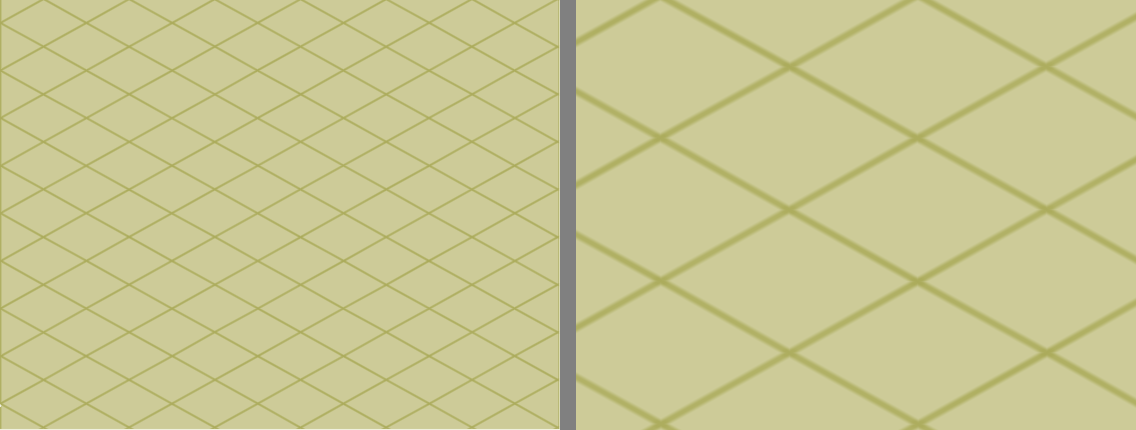
Left: the whole. Right: its middle third, enlarged.
Reproduce this pattern procedurally as a Shadertoy shader.

```glsl
// Flat diamond lattice: two families of slanted olive lines on pale khaki.
// Lines lie at integers of a skewed coordinate pair, with slight drift and
// uneven ink; olive rules run down both sides, pale slivers end right and base.

// Lengths are in canvas heights.
const vec2 CELL = vec2(0.1993, 0.1107);      // diamond width and height
const vec2 ORIGIN = vec2(0.0014, 0.0612);    // one crossing, from lower left
const float LINE_WIDTH = 0.0050;
const float EDGE_SOFTNESS = 0.0020;
const float DRIFT = 0.0004;                  // largest wander of a line
const float INK_VARIATION = 0.05;            // uneven strength along a line
const float KNOT_RADIUS = 0.0045;
const float KNOT_STRENGTH = 0.22;
const float LEFT_RULE = 0.0034;
const float RIGHT_RULE = 0.0046;
const float RIGHT_STRENGTH = 0.65;
const float RIGHT_SLIVER = 0.0013;
const float BASE_SLIVER = 0.0026;
const vec2 NOTCH = vec2(0.0, 0.0565);        // small break in the left rule
const float NOTCH_RADIUS = 0.0032;

const vec3 GROUND = vec3(0.804, 0.798, 0.598);
const vec3 OLIVE = vec3(0.692, 0.692, 0.393);
const vec3 KNOT = vec3(0.62, 0.62, 0.27);
const vec3 PALE = vec3(0.94, 0.94, 0.87);

float hash(vec2 p) {
    vec3 q = fract(vec3(p.xyx) * 0.1031);
    q += dot(q, q.yzx + 33.33);
    return fract((q.x + q.y) * q.z);
}

// Smooth noise in -1..1 along one line, chosen by its index
float lineNoise(float along, float index) {
    float i = floor(along);
    float t = smoothstep(0.0, 1.0, along - i);
    return 2.0 * mix(hash(vec2(i, index)), hash(vec2(i + 1.0, index)), t) - 1.0;
}

float coverage(float dist, float halfWidth, float soft) {
    return 1.0 - smoothstep(halfWidth - soft, halfWidth + soft, dist);
}

// Distance to the nearest line of one family, and its ink strength
vec2 nearestLine(float across, float along, float family) {
    float index = floor(across + 0.5);
    float toLength = 1.0 / length(1.0 / CELL);
    float wander = DRIFT * lineNoise(along, index + family);
    float strength = 1.0 + INK_VARIATION * lineNoise(along * 1.7, index + family + 300.0);
    return vec2(abs((across - index) * toLength + wander), strength);
}

void mainImage(out vec4 fragColor, in vec2 fragCoord) {
    vec2 p = fragCoord / iResolution.y;
    float fromRight = iResolution.x / iResolution.y - p.x;
    float soft = max(EDGE_SOFTNESS, 0.7 / iResolution.y);
    float sharp = 0.5 / iResolution.y;

    // Skewed coordinates: both line families fall on integers
    vec2 u = (p - ORIGIN) / CELL;
    vec2 falling = nearestLine(u.x + u.y, u.x - u.y, 40.0);
    vec2 rising = nearestLine(u.x - u.y, u.x + u.y, 140.0);

    // Lattice and the side rules
    float halfWidth = 0.5 * LINE_WIDTH;
    float ink = max(falling.y * coverage(falling.x, halfWidth, soft),
                    rising.y * coverage(rising.x, halfWidth, soft));
    ink = max(ink, coverage(p.x, LEFT_RULE, sharp));
    ink = max(ink, RIGHT_STRENGTH * coverage(fromRight, RIGHT_RULE, sharp));

    // Darker spot where two lines meet
    float knot = coverage(length(vec2(falling.x, rising.x)), KNOT_RADIUS, soft);

    vec3 color = mix(GROUND, OLIVE, ink);
    color = mix(color, KNOT, KNOT_STRENGTH * knot * ink);

    // Pale slivers outside the rule and along the base, and the notch
    float sliver = max(coverage(fromRight, RIGHT_SLIVER, sharp),
                       coverage(p.y, BASE_SLIVER, sharp));
    sliver = max(sliver, coverage(length(p - NOTCH), NOTCH_RADIUS, sharp));
    color = mix(color, PALE, sliver);
    fragColor = vec4(color, 1.0);
}
```
